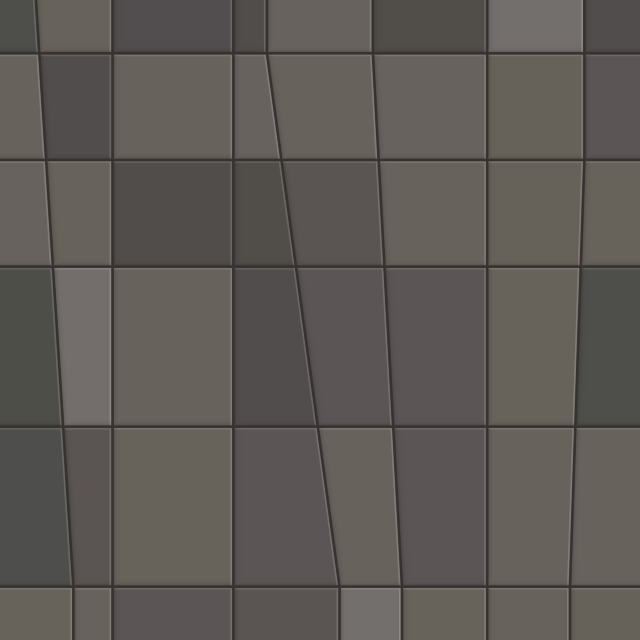
A three.js fragment shader for this pattern:

```glsl
varying vec2 vUv;

float hash(vec2 p) {
  vec3 q = fract(p.xyx * 0.1031);
  q += dot(q, q.yzx + 33.33);
  return fract((q.x + q.y) * q.z);
}

// Counts seams passed and keeps the signed offset of the nearest one
void crossSeam(float offset, inout float index, inout float nearest) {
  index += step(0.0, offset);
  if (abs(offset) < abs(nearest)) nearest = offset;
}

// Weighted choice of stone colours
vec3 stoneColor(vec2 cell) {
  float pick = hash(cell + 17.0);
  vec3 color = vec3(0.405, 0.385, 0.36);
  if (pick > 0.50) color = vec3(0.355, 0.332, 0.33);
  if (pick > 0.66) color = vec3(0.318, 0.302, 0.295);
  if (pick > 0.80) color = vec3(0.305, 0.307, 0.293);
  if (pick > 0.88) color = vec3(0.452, 0.434, 0.432);
  if (pick > 0.97) color = vec3(0.415, 0.375, 0.35);
  float tint = hash(cell + 61.0) - 0.5;
  return color + tint * vec3(0.004, 0.002, 0.022);
}

// Lit rim on the negative side of a seam
float rim(float offset) {
  return smoothstep(-0.0056, -0.0036, offset) * step(offset, 0.0);
}

// Soft shadow on the positive side of a seam
float shade(float offset) {
  return step(0.0, offset) * exp(-offset * 330.0);
}

float groove(float offset) {
  return 1.0 - smoothstep(0.0010, 0.0030, abs(offset));
}

void main() {
  vec2 cell = vec2(0.0);
  vec2 offset = vec2(1.0);

  // Upright seams: x at the foot, x at the head, height of the head
  vec3 seams[7];
  seams[0] = vec3(0.1146, 0.0560, 1.0);
  seams[1] = vec3(0.1758, 0.1758, 1.0);
  seams[2] = vec3(0.3646, 0.3646, 1.0);
  seams[3] = vec3(0.5305, 0.4170, 0.9167);
  seams[4] = vec3(0.6280, 0.5825, 0.9167);
  seams[5] = vec3(0.7612, 0.7612, 1.0);
  seams[6] = vec3(0.8905, 0.9130, 0.75);
  for (int i = 0; i < 7; i++) {
    float climb = clamp((vUv.y - 0.0833) / (seams[i].z - 0.0833), 0.0, 1.0);
    crossSeam(vUv.x - mix(seams[i].x, seams[i].y, climb), cell.x, offset.x);
  }

  // Level seams, with two tall courses in the middle
  for (int i = 0; i < 5; i++) {
    float course = float(i);
    float level = (1.0 + 3.0 * course - max(course - 2.0, 0.0)) / 12.0;
    crossSeam(vUv.y - level, cell.y, offset.y);
  }

  // Stone face, bevel and joint
  vec3 color = stoneColor(cell);
  color += max(0.10 * rim(offset.x), 0.07 * rim(offset.y));
  color *= 1.0 - 0.35 * max(shade(offset.x), shade(offset.y));
  float joint = max(groove(offset.x), groove(offset.y));
  gl_FragColor = vec4(mix(color, vec3(0.215, 0.198, 0.188), joint), 1.0);
}
```
